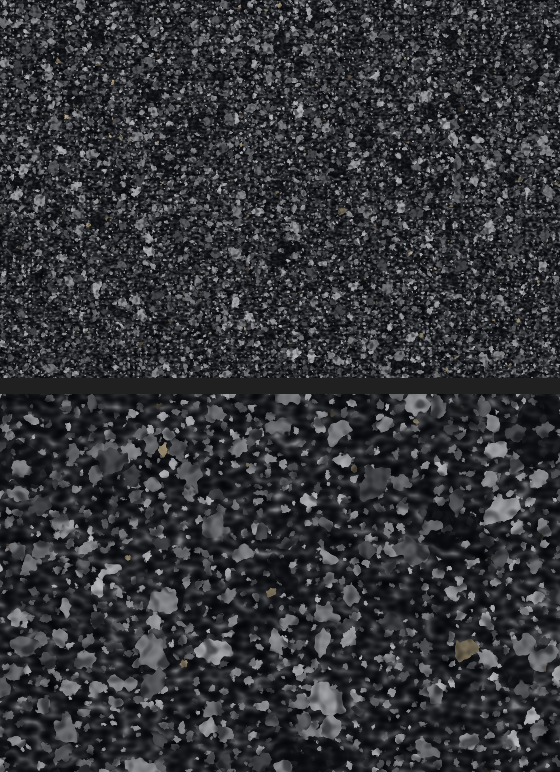
Top, the full canvas; bottom, a detail of the centre.
This texture is drawn by a WebGL 2 fragment shader. Its source:

```glsl
#version 300 es
precision highp float;
// Dark polished granite: pale angular chips of several sizes in a fine black grit.

#define COARSE_CELLS 26.0
#define MEDIUM_CELLS 48.0
#define FINE_CELLS 95.0
#define DARK_CELLS 13.0
#define GRIT_SCALE vec2(105.0, 155.0)
#define GRIT_MEDIAN 0.105
#define GRIT_CONTRAST 1.8
#define CHIP_TONES vec2(0.24, 0.66)
#define EDGE_ROUGHNESS 0.22
#define PITTING 0.5
#define WARM_SHARE 0.012
#define COOL_TINT vec3(-0.005, -0.001, 0.011)

uniform vec2 u_resolution;
out vec4 fragColor;

// Three random values in 0..1 for a lattice cell
vec3 hash3(vec2 cell, int seed) {
    uvec3 v = uvec3(ivec3(ivec2(cell), seed));
    v = v * 1664525u + 1013904223u;
    v.x += v.y * v.z; v.y += v.z * v.x; v.z += v.x * v.y;
    v ^= v >> 16u;
    v.x += v.y * v.z; v.y += v.z * v.x; v.z += v.x * v.y;
    return vec3(v >> 8u) / 16777216.0;
}

float cornerSlope(vec2 cell, vec2 offset, int seed) {
    float angle = 6.2832 * hash3(cell, seed).x;
    return dot(vec2(cos(angle), sin(angle)), offset);
}

// Gradient noise, about -0.7..0.7
float gradientNoise(vec2 p, int seed) {
    vec2 i = floor(p), f = p - i;
    vec2 w = f * f * f * (f * (f * 6.0 - 15.0) + 10.0);
    vec2 e = vec2(1.0, 0.0);
    float low = mix(cornerSlope(i, f, seed), cornerSlope(i + e, f - e, seed), w.x);
    float high = mix(cornerSlope(i + e.yx, f - e.yx, seed),
                     cornerSlope(i + 1.0, f - 1.0, seed), w.x);
    return mix(low, high, w.y);
}

// Scattered rough chips: x = coverage, y = random tone, z = random kind
vec3 chips(vec2 p, float cells, float share, int seed) {
    vec2 q = p * cells, home = floor(q);
    float softness = 0.75 * cells / u_resolution.y;
    float rough = EDGE_ROUGHNESS * gradientNoise(q * 3.1, seed + 2)
                + 0.5 * EDGE_ROUGHNESS * gradientNoise(q * 6.7, seed + 3);
    vec3 chip = vec3(0.0);
    for (int y = -1; y <= 1; y++)
    for (int x = -1; x <= 1; x++) {
        vec2 cell = home + vec2(x, y);
        vec3 place = hash3(cell, seed), look = hash3(cell, seed + 1);
        if (place.z > share) continue;
        vec2 d = q - cell - 0.5 - 0.7 * (place.xy - 0.5);
        float angle = 6.2832 * fract(look.x * 17.0);
        float c = cos(angle), s = sin(angle);
        d = abs(mat2(c, s, -s, c) * d) * vec2(0.87, 1.2);
        // Blend of a round and a blocky outline
        float reach = mix(length(d), max(max(d.x, d.y), 0.75 * (d.x + d.y)), 0.6);
        float radius = mix(0.14, 0.42, look.x * look.x);
        float cover = 1.0 - smoothstep(-softness, softness, reach - radius + rough);
        if (cover > chip.x) chip = vec3(cover, look.yz);
    }
    return chip;
}

// Lay one generation of pale chips over the stone
vec3 addChips(vec3 stone, vec2 p, float cells, float share, int seed) {
    vec3 chip = chips(p, cells, share, seed);
    float pits = smoothstep(-0.05, 0.4, gradientNoise(p * 85.0, seed + 5));
    float sheen = 1.0 + 0.25 * gradientNoise(p * 130.0, seed + 6);
    float tone = mix(CHIP_TONES.x, CHIP_TONES.y, chip.y) * (1.0 - PITTING * pits) * sheen;
    vec3 tint = chip.z < WARM_SHARE ? vec3(1.08, 0.98, 0.76) : vec3(1.0);
    return mix(stone, tone * tint + COOL_TINT, chip.x);
}

void main() {
    vec2 p = gl_FragCoord.xy / u_resolution.y;

    // Fine grit with slightly flattened grains
    float grit = gradientNoise(p * GRIT_SCALE, 1)
               + 0.8 * gradientNoise(p * GRIT_SCALE * 0.53 + 7.3, 2)
               + 0.3 * gradientNoise(p * 14.0, 3);
    float gritTone = GRIT_MEDIAN * exp(GRIT_CONTRAST * grit);
    vec3 stone = vec3(min(gritTone, 0.5)) + COOL_TINT;

    // Small chips, then dark mineral patches, then larger chips
    stone = addChips(stone, p, FINE_CELLS, 0.72, 10);
    float dark = chips(p, DARK_CELLS, 0.4, 20).x;
    stone = mix(stone, vec3(0.03 + 0.3 * gritTone) + COOL_TINT, 0.85 * dark);
    stone = addChips(stone, p, MEDIUM_CELLS, 0.68, 30);
    stone = addChips(stone, p, COARSE_CELLS, 0.55, 40);

    fragColor = vec4(clamp(stone, 0.0, 1.0), 1.0);
}
```
